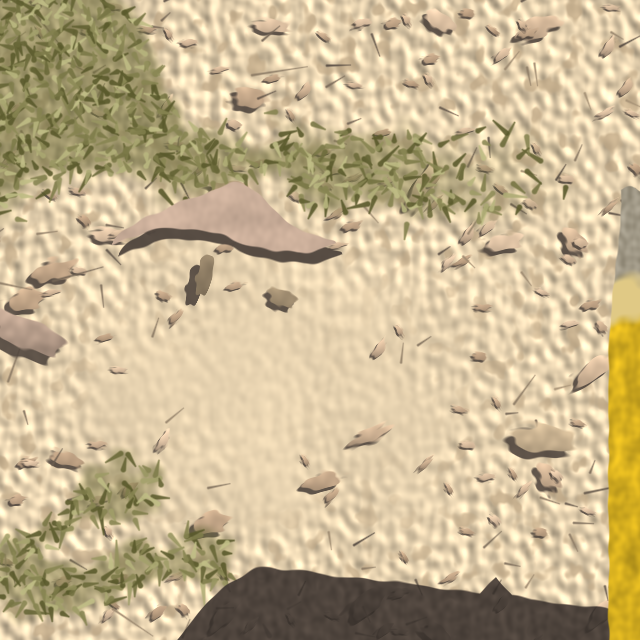
This texture is drawn by a WebGL 2 fragment shader. Its source:

```glsl
#version 300 es
precision highp float;
// Sunlit sandy ground with grass, dry leaves, pebbles, a cast shadow and a yellow post.
#define SAND vec3(0.905, 0.825, 0.69)
#define TAN vec3(0.74, 0.65, 0.52)
#define OLIVE vec3(0.53, 0.52, 0.32)
#define DARK_OLIVE vec3(0.35, 0.35, 0.17)
#define SHADE vec3(0.31, 0.27, 0.24)
#define YELLOW vec3(0.82, 0.67, 0.12)
#define LEAF vec3(0.79, 0.68, 0.60)
#define SOFTNESS 0.0018
#define RELIEF 0.32
#define TWIG_AMOUNT 0.2
#define STONE_AMOUNT 0.3

uniform vec2 u_resolution;
out vec4 fragColor;

vec2 hash2(vec2 p) {
  vec3 q = fract(p.xyx * vec3(0.1031, 0.1030, 0.0973));
  q += dot(q, q.yzx + 33.33);
  return fract((q.xx + q.yz) * q.zy);
}

float corner(vec2 cell, vec2 offset) {
  float a = 6.2832 * hash2(cell + 71.0).x;
  return dot(vec2(cos(a), sin(a)), offset);
}

float gnoise(vec2 p) {
  vec2 i = floor(p), f = p - i, u = f * f * (3.0 - 2.0 * f), e = vec2(1, 0);
  return 1.4 * mix(mix(corner(i, f), corner(i + e, f - e), u.x),
    mix(corner(i + e.yx, f - e.yx), corner(i + 1.0, f - 1.0), u.x), u.y);
}

float cover(float d) { return 1.0 - smoothstep(-SOFTNESS, SOFTNESS, d); }

// Distance to a segment in x, position along it in y.
vec2 segment(vec2 p, vec2 a, vec2 v) {
  float t = clamp(dot(p - a, v) / dot(v, v), 0.0, 1.0);
  return vec2(length(p - a - v * t), t);
}

// Litter is thin on the worn centre.
float clutter(vec2 p) {
  float worn = length((p - vec2(0.42, 0.4)) * vec2(1, 1.3));
  return smoothstep(0.08, 0.48, worn + 0.12 * gnoise(p * 7.0));
}

float grassDensity(vec2 p) {
  float wobble = 0.04 * gnoise(p * 9.0) + 0.025 * gnoise(p * 26.0);
  float low = 0.66 + 0.05 * smoothstep(0.0, 0.15, p.x) - 0.06 * smoothstep(0.4, 0.7, p.x);
  float high = 1.09 - 0.3 * smoothstep(0.12, 0.33, p.x);
  float band = smoothstep(-0.02, 0.04, min(p.y - low, high - p.y) + wobble);
  band *= 1.0 - smoothstep(0.5, 0.95, p.x);
  float sprig = min(segment(p, vec2(0, 0.13), vec2(0.23, 0.12)).x,
    segment(p, vec2(0, 0.09), vec2(0.34, 0.02)).x);
  return max(band, 0.85 - 0.85 * smoothstep(0.012, 0.045, sprig + wobble));
}

// One layer of tapered strokes: grass blades or brown twigs.
void strokes(inout vec3 col, vec2 p, float freq, float seed, bool twigs) {
  for (int n = 0; n < 9; n++) {
    vec2 cell = floor(p * freq) + vec2(n % 3 - 1, n / 3 - 1);
    vec2 root = (cell + hash2(cell + seed)) / freq;
    vec2 pick = hash2(cell + seed + 37.0), look = hash2(cell + seed + 91.0);
    float amount = twigs ? TWIG_AMOUNT * clutter(root) : 0.95 * grassDensity(root);
    if (pick.x > amount) continue;
    float a = twigs ? 3.0 * pick.y - 1.5 : 6.2832 * pick.y;
    vec2 s = segment(p, root, vec2(cos(a), sin(a)) * (0.4 + 0.5 * look.x) / freq);
    float width = (twigs ? 0.0018 : 0.0042) * (1.0 - 0.7 * s.y);
    vec3 tint = mix(DARK_OLIVE, OLIVE, smoothstep(0.1, 0.6, look.y));
    tint = mix(tint, vec3(0.76, 0.75, 0.53), smoothstep(0.65, 1.0, look.y));
    if (twigs) tint = mix(SHADE, TAN, 0.8 * look.y);
    col = mix(col, tint, 0.9 * cover(s.x - width));
  }
}

float stoneDistance(vec2 q, vec2 radii, float angle) {
  float c = cos(angle), s = sin(angle);
  q = mat2(c, -s, s, c) * q / radii;
  return (length(q) - 1.0 + 0.5 * gnoise(q * 1.3 + angle * 9.0)) * radii.y;
}

// Stone with its shadow to the lower left.
void stone(inout vec3 col, vec2 q, vec2 radii, float angle, vec3 tint) {
  col = mix(col, SHADE, 0.9 * cover(stoneDistance(q + 0.5 * radii.y, radii, angle)));
  vec3 body = tint * (1.0 + 0.1 * q.y / radii.y + 0.1 * gnoise(q * 60.0));
  col = mix(col, body, cover(stoneDistance(q, radii, angle)));
}

void scatterStones(inout vec3 col, vec2 p, float freq) {
  for (int n = 0; n < 9; n++) {
    vec2 cell = floor(p * freq) + vec2(n % 3 - 1, n / 3 - 1);
    vec2 centre = (cell + hash2(cell + freq)) / freq, pick = hash2(cell + 53.0);
    if (pick.x > STONE_AMOUNT * (0.25 + clutter(centre))) continue;
    vec2 radii = vec2(0.2 + 0.12 * pick.y, 0.08 + 0.07 * fract(pick.y * 7.0)) / freq;
    vec3 tint = mix(TAN, SAND, fract(pick.y * 13.0)) * vec3(0.98, 0.94, 0.95);
    stone(col, p - centre, radii, 2.0 * pick.y - 1.0, tint);
  }
}

// Broad wavy leaf between two edge curves.
float leafDistance(vec2 p) {
  float u = (p.x - 0.175) / 0.35, v = clamp(u, 0.0, 1.0);
  float low = 0.625 + 0.02 * sin(v * 6.28 - 0.3) + 0.005 * gnoise(p * 30.0);
  float bulge = 0.55 + exp(-25.0 * (v - 0.6) * (v - 0.6));
  float high = low + 0.12 * sqrt(v - v * v) * bulge;
  return max(max(low - p.y, p.y - high), 0.35 * (abs(u - 0.5) - 0.5));
}

void main() {
  vec2 p = gl_FragCoord.xy / u_resolution, grain = p * vec2(62, 48);
  float litter = clutter(p), fine = gnoise(p * vec2(95, 75));

  // Sand with small lit bumps
  float bump = gnoise(grain) - gnoise(grain + 0.33);
  vec3 col = SAND * (1.0 + 0.035 * gnoise(p * 8.0) + 0.025 * fine);
  col *= 1.0 + RELIEF * bump * (0.15 + 0.85 * litter);
  col = mix(col, TAN, 0.75 * litter * smoothstep(0.15, 0.6, gnoise(p * 34.0) + 0.3 * fine));

  // Stones, twigs and grass
  scatterStones(col, p, 9.0);
  scatterStones(col, p, 21.0);
  strokes(col, p, 9.0, 140.0, true);
  strokes(col, p, 24.0, 160.0, true);
  col = mix(col, mix(DARK_OLIVE, OLIVE, 0.5 + 0.5 * fine), 0.6 * grassDensity(p));
  for (float k = 0.0; k < 5.0; k++) strokes(col, p, 22.0 + 5.0 * k, 200.0 + 31.0 * k, false);

  // Large leaf and main stones
  col = mix(col, SHADE, 0.95 * cover(leafDistance(p + vec2(-0.01, 0.017))));
  vec3 leaf = LEAF * (1.0 + 0.12 * gnoise(p * vec2(14, 28)) + 0.04 * fine);
  col = mix(col, leaf, cover(leafDistance(p)));
  stone(col, p - vec2(0.04, 0.48), vec2(0.06, 0.025), -0.5, LEAF * 0.9);
  stone(col, p - vec2(0.32, 0.57), vec2(0.014, 0.032), -0.2, TAN * 0.75);
  stone(col, p - vec2(0.44, 0.535), vec2(0.022, 0.014), -0.5, TAN * 0.85);
  stone(col, p - vec2(0.85, 0.315), vec2(0.05, 0.021), -0.1, TAN + 0.04);

  // Cast shadow along the bottom
  float x = p.x - 0.43, left = min(x, 0.0);
  float rise = 0.115 - 0.13 * max(x, 0.0) - 5.0 * left * left + 0.006 * gnoise(p * 24.0);
  rise += 0.03 * max(0.0, 1.0 - abs(x - 0.345) / 0.025);
  float light = dot(col, vec3(0.3, 0.5, 0.2));
  col = mix(col, SHADE * (0.6 + 0.48 * light + 0.1 * fine), cover(p.y - rise));

  // Painted post with a bare grey top
  float chip = 0.015 * gnoise(p * 32.0), y = p.y + chip;
  vec3 paint = YELLOW * (1.0 + 0.2 * gnoise(p * vec2(45, 28)) + 0.1 * fine);
  paint = mix(paint, vec3(0.88, 0.79, 0.52), smoothstep(0.49, 0.51, y));
  paint = mix(paint, vec3(0.62, 0.59, 0.52) + 0.1 * fine, smoothstep(0.555, 0.575, y));
  float edge = 0.951 + 0.02 * smoothstep(0.45, 0.7, p.y) + 0.15 * chip;
  col = mix(col, paint, cover(max(edge - p.x, y - 0.7)));

  fragColor = vec4(clamp(col, 0.0, 1.0), 1.0);
}
```
